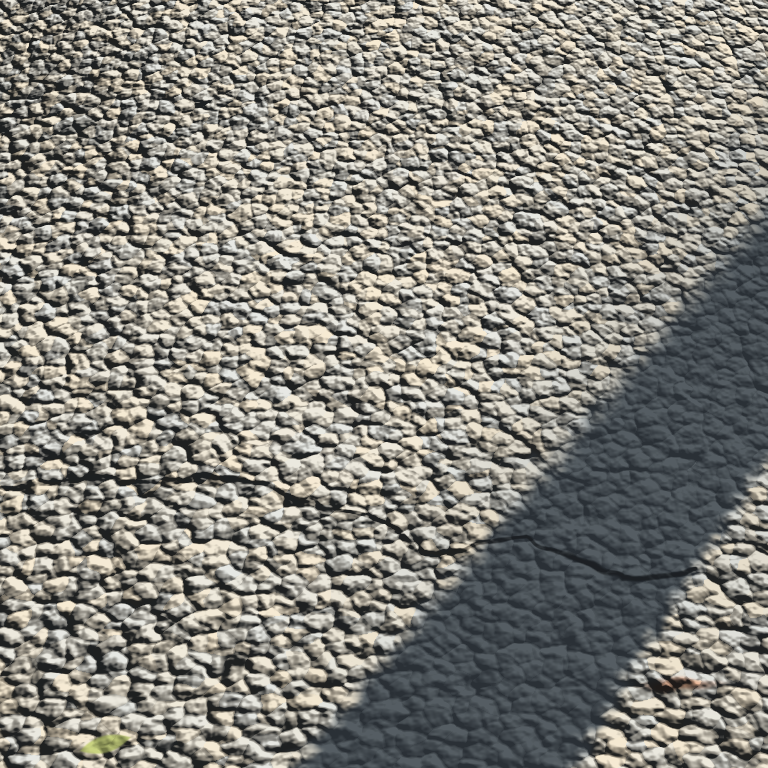
This texture is drawn by a Shadertoy shader. Its source:

```glsl
// Sunlit rough asphalt crossed by a soft diagonal shadow, with a thin crack and a leaf.
// Rounded stones and value noise form a height field in receding ground coordinates;
// its slope toward the sun sets the tone, which is coloured separately for sun and shade.

const float GRAIN_COUNT = 38.0;       // stones across the near edge
const float RECESSION = 0.48;         // shrinking of stones toward the top
const float FLATTENING = 1.4;         // stones are wider than tall
const float RELIEF = 1.65;
const float CAVITY = 0.38;
const float BASE_TONE = 0.61;
const vec2 SUN_STEP = vec2(0.12, 0.22);
const vec3 SUN_DARK = vec3(0.12, 0.125, 0.125);
const vec3 SUN_MID = vec3(0.56, 0.535, 0.49);
const vec3 SUN_LIGHT = vec3(0.95, 0.92, 0.86);
const vec3 SHADE_DARK = vec3(0.10, 0.12, 0.145);
const vec3 SHADE_LIGHT = vec3(0.40, 0.435, 0.455);
const vec3 LEAF_COLOR = vec3(0.66, 0.70, 0.40);
const int CRACK_POINTS = 12;
const vec2 CRACK[CRACK_POINTS] = vec2[](
    vec2(0.0, 0.362), vec2(0.08, 0.372), vec2(0.235, 0.378), vec2(0.34, 0.372),
    vec2(0.40, 0.346), vec2(0.50, 0.325), vec2(0.55, 0.274), vec2(0.61, 0.288),
    vec2(0.69, 0.301), vec2(0.74, 0.277), vec2(0.81, 0.245), vec2(0.91, 0.26));

float hash(vec2 p) {
    return fract(sin(dot(p, vec2(127.1, 311.7))) * 43758.5453);
}

float noise(vec2 p) {
    vec2 i = floor(p), f = fract(p);
    f = f * f * (3.0 - 2.0 * f);
    return mix(mix(hash(i), hash(i + vec2(1, 0)), f.x),
               mix(hash(i + vec2(0, 1)), hash(i + vec2(1, 1)), f.x), f.y);
}

// Screen position to ground cells, one stone per unit.
vec2 groundCells(vec2 uv) {
    float width = 1.0 - RECESSION * uv.y;
    return GRAIN_COUNT * vec2((uv.x - 0.5) / width, -FLATTENING * log(width) / RECESSION);
}

// Highest of the nearby domed stones: x is height, y a random value per stone.
vec2 stones(vec2 p) {
    p += 0.55 * (vec2(noise(p * 1.3), noise(p * 1.3 + 31.7)) - 0.5);
    vec2 cell = floor(p), best = vec2(-1.0, 0.0);
    for (int y = -1; y <= 1; y++)
    for (int x = -1; x <= 1; x++) {
        vec2 id = cell + vec2(x, y);
        float seed = hash(id + 7.3);
        vec2 d = p - id - vec2(hash(id), hash(id + 19.1));
        float h = 0.5 + 0.5 * seed - 1.1 * dot(d, d);
        if (h > best.x) best = vec2(h, hash(id + 43.9));
    }
    return best;
}

vec2 surface(vec2 p) {
    vec2 s = stones(p);
    s.x += 0.40 * noise(p * 2.5) + 0.18 * noise(p * 5.1 + 9.0);
    return s;
}

float segmentDistance(vec2 p, vec2 a, vec2 b) {
    vec2 ab = b - a;
    return length(p - a - ab * clamp(dot(p - a, ab) / dot(ab, ab), 0.0, 1.0));
}

float crackDistance(vec2 p) {
    float d = 1.0;
    for (int i = 0; i < CRACK_POINTS - 1; i++)
        d = min(d, segmentDistance(p, CRACK[i], CRACK[i + 1]));
    return d;
}

// Soft oval spot, 1 at its centre.
float spot(vec2 p, vec2 center, vec2 radius) {
    return 1.0 - smoothstep(0.35, 1.15, length((p - center) / radius));
}

void mainImage(out vec4 fragColor, in vec2 fragCoord) {
    vec2 uv = fragCoord / iResolution.xy;
    vec2 cells = groundCells(uv);
    vec2 here = surface(cells);
    float slope = here.x - surface(cells + SUN_STEP).x;
    float broad = noise(uv * 7.0 + 3.0) + 0.5 * noise(uv * 17.0);

    // Relief, stone variation and slow wear
    float tone = BASE_TONE + RELIEF * slope + CAVITY * (here.x - 0.95);
    tone += 0.16 * (here.y - 0.5) + 0.10 * (broad - 0.75);
    tone -= 0.22 * (1.0 - smoothstep(0.0, 0.38, length(uv - vec2(0.0, 0.95))));
    tone -= 0.05 * (1.0 - smoothstep(0.0, 0.5, length(uv - vec2(0.0, 0.15))));

    // Crack and pits
    vec2 rough = uv + 0.012 * (vec2(noise(cells * 0.9), noise(cells * 0.9 + 52.0)) - 0.5);
    float crackWidth = 0.0012 + 0.0032 * noise(uv * 26.0 + 5.0);
    float crack = 1.0 - smoothstep(crackWidth * 0.5, crackWidth + 0.002, crackDistance(rough));
    float pits = spot(rough, vec2(0.382, 0.635), vec2(0.016, 0.010));
    pits = max(pits, spot(rough, vec2(0.308, 0.138), vec2(0.030, 0.014)));
    pits = max(pits, spot(rough, vec2(0.514, 0.134), vec2(0.022, 0.012)));
    pits = max(pits, spot(rough, vec2(0.495, 0.326), vec2(0.022, 0.009)));
    float gouge = spot(rough, vec2(0.885, 0.108), vec2(0.060, 0.010));
    tone -= 0.6 * crack + 0.5 * max(pits, gouge);

    // Pale chips
    float chips = max(spot(rough, vec2(0.252, 0.793), vec2(0.013, 0.010)),
                      spot(rough, vec2(0.152, 0.092), vec2(0.014, 0.017)));
    tone = clamp(mix(tone, 0.88, 0.7 * chips), 0.0, 1.0);

    // Shadow band with ragged, softened edges
    float ragged = 0.022 * (here.x - 0.95);
    float leftEdge = uv.x - (0.385 + 0.835 * uv.y) - ragged;
    float rightEdge = uv.x - (0.742 + 0.6 * uv.y + 0.12 * uv.y * uv.y) + ragged;
    float softness = 0.016 + 0.035 * uv.y;
    float shade = smoothstep(-softness, softness, leftEdge)
                * (1.0 - smoothstep(-0.018, 0.018, rightEdge));
    float penumbra = 0.35 * uv.y * smoothstep(-0.22, 0.0, leftEdge);

    // Colour
    vec3 sunlit = mix(SUN_DARK, SUN_MID, smoothstep(0.0, 0.52, tone));
    sunlit = mix(sunlit, SUN_LIGHT, smoothstep(0.42, 1.0, tone));
    sunlit *= mix(vec3(0.95, 0.99, 1.04), vec3(1.02, 1.0, 0.96), here.y);
    sunlit = mix(sunlit, sunlit * vec3(1.0, 0.72, 0.60), 0.7 * gouge);
    vec3 shaded = mix(SHADE_DARK, SHADE_LIGHT, 0.22 + 0.56 * tone);
    shaded *= 1.0 - 0.35 * crack;
    vec3 color = mix(sunlit, shaded, max(shade, penumbra));

    // Leaf
    vec2 leafPoint = mat2(0.966, -0.259, 0.259, 0.966) * (uv - vec2(0.137, 0.031));
    float leafHalf = 0.011 * (1.0 - pow(leafPoint.x / 0.034, 2.0));
    float leaf = smoothstep(-0.002, 0.002, leafHalf - abs(leafPoint.y));
    color = mix(color, LEAF_COLOR * (0.72 + 0.45 * tone), 0.9 * leaf);

    fragColor = vec4(color, 1.0);
}
```
